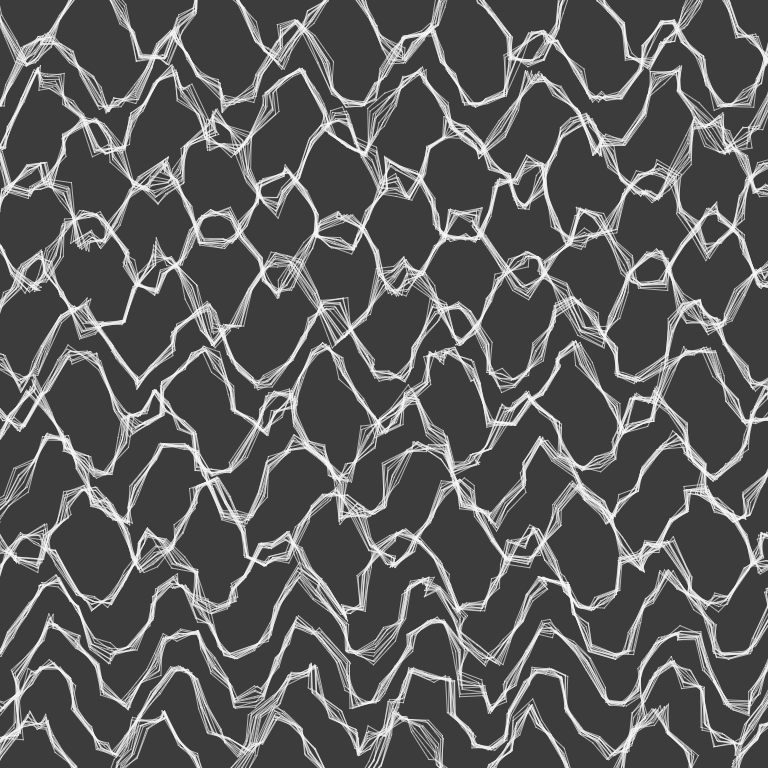
A three.js fragment shader for this pattern:

```glsl
// Rows of pale, scratchy waves on charcoal, each a bundle of thin kinked strands.
// Every row is a cosine sampled at even steps; gradient noise displaces the shared
// vertices and fans the strands apart, and overlapping translucent segments add up.
varying vec2 vUv;

#define ROWS 17.0
#define ROW_GAP 0.0597
#define FIRST_ROW 0.017
#define PERIOD 0.161
#define AMPLITUDE 0.051
#define STEP 0.0156
#define STRANDS 10
#define LINE_WIDTH 0.0013
#define LINE_ALPHA 0.65
#define KINK vec2(0.024, 0.029)
#define FAN vec2(0.022, 0.030)
#define JITTER 0.006

const float PI_VALUE = 3.14159;
const vec3 CHARCOAL = vec3(0.236);
const vec3 CHALK = vec3(0.97);

vec2 hash2(vec2 p) {
  vec2 q = vec2(dot(p, vec2(127.1, 311.7)), dot(p, vec2(269.5, 183.3)));
  return fract(sin(q) * 43758.5);
}

vec2 gradient(vec2 cell) {
  float angle = 2.0 * PI_VALUE * hash2(cell).x;
  return vec2(cos(angle), sin(angle));
}

float gradientNoise(vec2 p) {
  vec2 i = floor(p), f = fract(p);
  vec2 u = f * f * f * (f * (f * 6.0 - 15.0) + 10.0);
  vec2 e = vec2(1.0, 0.0);
  float low = mix(dot(gradient(i), f), dot(gradient(i + e), f - e), u.x);
  float high = mix(dot(gradient(i + e.yx), f - e.yx),
                   dot(gradient(i + 1.0), f - 1.0), u.x);
  return mix(low, high, u.y);
}

vec2 noisePair(vec2 p) {
  return vec2(gradientNoise(p), gradientNoise(p + vec2(37.4, 91.7)));
}

// Crest position: a gentle bow in the low rows, a left-right swing above.
float crestX(float row) {
  float bow = -0.1 - 0.2 * (row - 2.0) * (row - 2.0);
  float d = row - 11.5;
  float swing = -cos(PI_VALUE * (row + d * d / 19.0));
  return 0.081 + 0.039 * (row < 5.0 ? bow : swing);
}

// Centre of the bundle at one sample of a row.
vec2 bundleCentre(float i, float row) {
  float x = i * STEP;
  float wave = cos(2.0 * PI_VALUE * (x - crestX(row)) / PERIOD);
  vec2 base = vec2(x, FIRST_ROW + row * ROW_GAP + AMPLITUDE * wave);
  return base + KINK * noisePair(vec2(i * 0.73, row * 3.37 + 5.2));
}

// Direction and distance over which the strands spread at that sample.
vec2 bundleFan(float i, float row) {
  return FAN * noisePair(vec2(i * 0.61 + 60.3, row * 4.71 + 150.6));
}

vec2 strandJitter(float i, float row, float strand) {
  return JITTER * (hash2(vec2(i + strand * 17.3, row + strand * 5.9)) - 0.5);
}

float segmentDistance(vec2 p, vec2 a, vec2 b) {
  vec2 ab = b - a, ap = p - a;
  float t = clamp(dot(ap, ab) / max(dot(ab, ab), 1e-8), 0.0, 1.0);
  return length(ap - ab * t);
}

// Share of a smoothed sample covered by a line at distance d.
float lineCoverage(float d, float soft) {
  float halfWidth = 0.5 * LINE_WIDTH;
  return clamp((d + halfWidth) / soft + 0.5, 0.0, 1.0)
       - clamp((d - halfWidth) / soft + 0.5, 0.0, 1.0);
}

void main() {
  float soft = max(fwidth(vUv.x), 1e-4);
  float nearestRow = floor((vUv.y - FIRST_ROW) / ROW_GAP + 0.5);
  float nearestStep = floor(vUv.x / STEP);
  float clear = 1.0;

  for (int r = -1; r <= 1; r++) {
    float row = nearestRow + float(r);
    if (row < 0.0 || row >= ROWS) continue;
    vec2 centreA = bundleCentre(nearestStep - 3.0, row);
    vec2 fanA = bundleFan(nearestStep - 3.0, row);

    for (int k = -3; k <= 3; k++) {
      float i = nearestStep + float(k);
      vec2 centreB = bundleCentre(i + 1.0, row);
      vec2 fanB = bundleFan(i + 1.0, row);

      for (int s = 0; s < STRANDS; s++) {
        float strand = float(s);
        float spread = 2.0 * strand / float(STRANDS - 1) - 1.0;
        vec2 a = centreA + spread * fanA + strandJitter(i, row, strand);
        vec2 b = centreB + spread * fanB + strandJitter(i + 1.0, row, strand);
        clear *= 1.0 - LINE_ALPHA * lineCoverage(segmentDistance(vUv, a, b), soft);
      }
      centreA = centreB;
      fanA = fanB;
    }
  }
  gl_FragColor = vec4(mix(CHALK, CHARCOAL, clear), 1.0);
}
```
